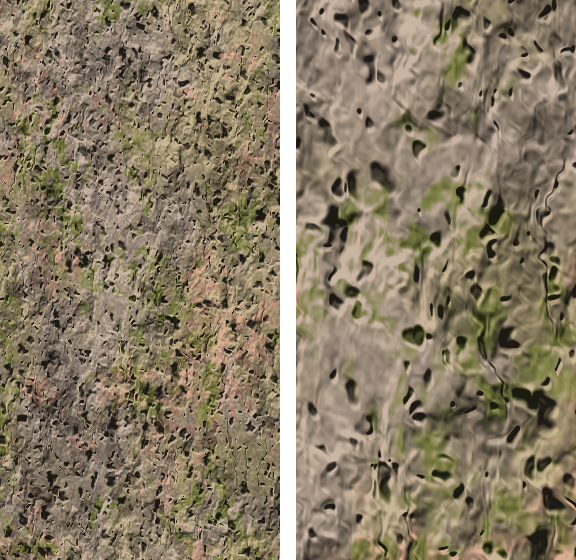
Left, the full canvas; right, a detail of the centre.
A Shadertoy shader for this texture:

```glsl
// Weathered, pitted tree bark with vertical grain, moss flecks and rusty stains.
#define GRAIN_SCALE vec2(31.0, 17.0)
#define PIT_SCALE vec2(23.0, 14.0)
#define LIGHT_STEP vec2(-0.0022, 0.0058)
#define RELIEF_GAIN 1.75
#define BASE_TONE 0.49
#define GREY_TINT vec3(1.10, 0.985, 0.88)
#define OLIVE_TINT vec3(1.10, 1.00, 0.76)
#define MOSS_TINT vec3(1.00, 1.06, 0.48)
#define RUST_TINT vec3(1.24, 0.93, 0.80)

vec2 hash2(vec2 p) {
    vec3 q = fract(p.xyx * vec3(0.1031, 0.1030, 0.0973));
    q += dot(q, q.yzx + 33.33);
    return fract((q.xx + q.yz) * q.zy);
}

float noise(vec2 p) {
    vec2 i = floor(p), f = fract(p);
    f = f * f * (3.0 - 2.0 * f);
    float low = mix(hash2(i).x, hash2(i + vec2(1, 0)).x, f.x);
    float high = mix(hash2(i + vec2(0, 1)).x, hash2(i + vec2(1, 1)).x, f.x);
    return mix(low, high, f.y);
}

float fbm(vec2 p) {
    float sum = 0.0, amp = 0.53;
    for (int i = 0; i < 4; i++) {
        sum += amp * noise(p);
        p = p * 2.03 + vec2(17.3, 9.1);
        amp *= 0.5;
    }
    return sum;
}

// Scattered oval hollows: 1 at the bottom of a pit, 0 on the surface.
float pits(vec2 p, float density) {
    vec2 cell = floor(p);
    float depth = 0.0;
    for (int y = -1; y <= 1; y++)
    for (int x = -1; x <= 1; x++) {
        vec2 id = cell + vec2(x, y);
        vec2 kind = hash2(id + 71.0);
        vec2 d = p - id - hash2(id);
        d.x += d.y * (kind.y - 0.5) * 0.7;
        float radius = mix(0.16, 0.42, kind.y * kind.y);
        float hollow = 1.0 - smoothstep(radius * 0.35, radius, length(d));
        depth = max(depth, hollow * step(kind.x, density));
    }
    return depth;
}

// Bends the grain so that edges of plates and pits become ragged.
vec2 warp(vec2 p) {
    vec2 broad = vec2(noise(p * vec2(19.0, 13.0)), noise(p * 17.0 + 40.0));
    vec2 fine = vec2(noise(p * 74.0 + 11.0), noise(p * 67.0 + 83.0));
    return p + (broad - 0.5) * 0.024 + (fine - 0.5) * vec2(0.013, 0.017);
}

float cavities(vec2 q) {
    float large = pits(q * PIT_SCALE, 0.55);
    float small = pits(q * PIT_SCALE * 2.1 + 31.0, 0.42);
    return max(large, small * 0.75);
}

// Narrow vertical splits, present only in places.
float cracks(vec2 q) {
    float line = abs(noise(q * vec2(29.0, 7.0) + 5.0) - 0.5);
    float presence = smoothstep(0.45, 0.7, noise(q * vec2(11.0, 9.0) + 60.0));
    return (1.0 - smoothstep(0.01, 0.07, line)) * presence;
}

float relief(vec2 p) {
    vec2 q = warp(p);
    float flatPlate = smoothstep(0.62, 0.78, noise(q * vec2(14.0, 8.0) + 23.0));
    float rough = mix(fbm(q * GRAIN_SCALE), 0.6, flatPlate * 0.65);
    return rough - 0.22 * cavities(q) - 0.09 * cracks(q);
}

void mainImage(out vec4 fragColor, in vec2 fragCoord) {
    vec2 p = fragCoord / iResolution.x;
    vec2 q = warp(p);

    // Light from above, on broad forms and on fine edges.
    float height = relief(p);
    float broadSlope = height - relief(p + LIGHT_STEP);
    float fineSlope = height - relief(p + LIGHT_STEP * 0.45);
    float slope = clamp((broadSlope * 0.65 + fineSlope * 0.6) * RELIEF_GAIN, -0.24, 0.2);

    // Brightness from relief, hollows, grain and slow variation.
    float tone = BASE_TONE + slope + 0.42 * (height - 0.47);
    tone -= 0.24 * cavities(q) + 0.10 * cracks(q);
    tone += 0.13 * (noise(p * vec2(165.0, 125.0)) - 0.5);
    tone += 0.12 * (noise(p * vec2(5.0, 3.0) + 7.0) - 0.5);
    float seam = (p.x - 0.165 - 0.03 * (noise(p * vec2(2.0, 5.0)) - 0.5)) / 0.018;
    tone -= 0.06 * exp(-seam * seam);
    tone = clamp(tone, 0.10, 0.72);

    // Grey centre band, olive flanks, rust stains and moss in sheltered spots.
    float band = exp(-pow((p.x - 0.32) / 0.2, 2.0));
    float grey = smoothstep(0.25, 0.75, fbm(p * vec2(9.0, 6.0)) + 0.3 * band - 0.1);
    grey = clamp(grey + 0.6 * (tone - 0.45), 0.0, 1.0);
    vec3 tint = mix(OLIVE_TINT, GREY_TINT, grey);
    float rust = smoothstep(0.55, 0.8, noise(p * vec2(7.0, 5.0) + 90.0) * 0.55 + noise(q * 42.0) * 0.5);
    tint = mix(tint, RUST_TINT, rust * 0.65);
    float moss = smoothstep(0.58, 0.78, noise(p * vec2(8.0, 5.0) + 130.0) * 0.55 + noise(q * vec2(48.0, 31.0) + 9.0) * 0.5);
    tint = mix(tint, MOSS_TINT, moss * 0.8 * (1.0 - smoothstep(0.45, 0.65, tone)));

    fragColor = vec4(tone * tint, 1.0);
}
```
